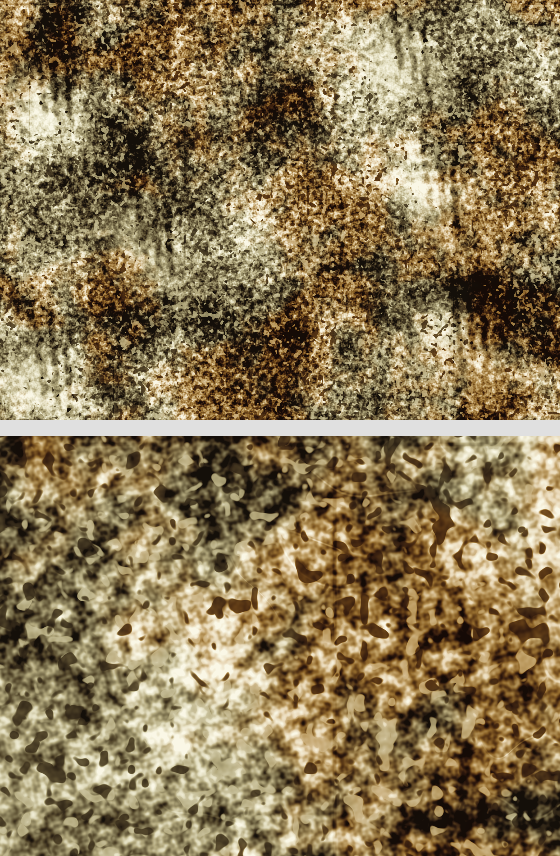
Top, the full canvas; bottom, a detail of the centre.
Reproduce this texture procedurally as a WebGL 2 fragment shader.

```glsl
#version 300 es
precision highp float;

uniform vec2 u_resolution;
out vec4 fragColor;

const float TAU = 6.2831853;

float hash(vec2 cell) {
    uvec2 q = uvec2(ivec2(cell)) * uvec2(1597u, 3812u) + uvec2(7919u, 104729u);
    uint n = (q.x ^ (q.y * 2654435u)) * 747796405u;
    n = (n ^ (n >> 15u)) * 277803737u;
    n = (n ^ (n >> 13u)) * 374761393u;
    n ^= n >> 16u;
    return float(n >> 8u) / 16777216.0;
}

float cornerSlope(vec2 cell, vec2 offset) {
    float angle = TAU * hash(cell);
    return dot(vec2(cos(angle), sin(angle)), offset);
}

float gradientNoise(vec2 p) {
    vec2 cell = floor(p);
    vec2 f = p - cell;
    vec2 w = f * f * f * (f * (f * 6.0 - 15.0) + 10.0);
    vec2 e = vec2(1.0, 0.0);
    float low = mix(cornerSlope(cell, f), cornerSlope(cell + e.xy, f - e.xy), w.x);
    float high = mix(cornerSlope(cell + e.yx, f - e.yx), cornerSlope(cell + e.xx, f - e.xx), w.x);
    return mix(low, high, w.y);
}

float fbm(vec2 p, int octaves, float gain) {
    float sum = 0.0;
    float amplitude = 1.0;
    for (int i = 0; i < octaves; i++) {
        sum += amplitude * gradientNoise(p);
        p = mat2(1.6, 1.2, -1.2, 1.6) * p + 17.3;
        amplitude *= gain;
    }
    return sum;
}

// Speckles of two sizes; density shifts the threshold
float flecks(vec2 p, float density) {
    float fine = smoothstep(0.27, 0.40, gradientNoise(p * 92.0) + density);
    float coarse = smoothstep(0.33, 0.42, fbm(p * 46.0 + 31.0, 2, 0.5) + density);
    return max(fine, coarse);
}

// Worn diagonal spot, brightest at its centre
float wornSpot(vec2 d) {
    vec2 q = vec2(0.77 * d.x - 0.64 * d.y, 0.64 * d.x + 0.77 * d.y);
    return exp(-dot(q * vec2(7.0, 11.5), q * vec2(7.0, 11.5)));
}

// Three ragged runs of dark stain, leaning slightly
float drips(vec2 d, float seed) {
    float stain = 0.0;
    for (int i = 0; i < 3; i++) {
        float k = float(i);
        float x = d.x - 0.032 * (k - 0.7) + d.y * (0.13 - 0.04 * k);
        x += 0.012 * gradientNoise(vec2(k + seed, d.y * 28.0));
        float y = d.y - 0.02 + 0.025 * k;
        float body = smoothstep(-0.12, -0.08, y) * smoothstep(0.12, 0.03, y);
        float ragged = 0.75 + 0.8 * gradientNoise(vec2(k * 3.7 + seed, d.y * 45.0));
        stain = max(stain, smoothstep(0.012, 0.003, abs(x)) * body * ragged);
    }
    return stain;
}

// Broken hairline joints between staggered panels
float seams(vec2 p) {
    vec2 q = p / vec2(0.27, 0.33);
    q.x += 0.37 * floor(q.y);
    vec2 gap = abs(fract(q) - 0.5) * vec2(0.27, 0.33);
    vec2 lines = smoothstep(vec2(0.1325, 0.1625), vec2(0.1345, 0.1645), gap);
    return max(lines.x, lines.y) * smoothstep(-0.15, 0.2, gradientNoise(p * 9.0));
}

vec3 ramp(float t, vec3 dark, vec3 low, vec3 mid, vec3 high, vec3 pale) {
    vec3 c = mix(dark * 0.45, dark, clamp(t / 0.12, 0.0, 1.0));
    c = mix(c, low, clamp((t - 0.12) / 0.14, 0.0, 1.0));
    c = mix(c, mid, clamp((t - 0.26) / 0.18, 0.0, 1.0));
    c = mix(c, high, clamp((t - 0.44) / 0.20, 0.0, 1.0));
    c = mix(c, pale, clamp((t - 0.64) / 0.20, 0.0, 1.0));
    return mix(c, vec3(0.98, 0.97, 0.90), clamp((t - 0.84) / 0.25, 0.0, 1.0));
}

void main() {
    vec2 p = gl_FragCoord.xy / u_resolution.y;
    vec2 warp = vec2(gradientNoise(p * 7.0 + 3.1), gradientNoise(p * 7.0 + 41.7));
    vec2 soft = p + 0.05 * warp;

    // Worn spots in two straggling columns
    float worn = 0.0, halo = 0.0, stain = 0.0;
    for (int i = 0; i < 6; i++) {
        float side = float(i / 3), row = float(i % 3);
        float shift = mix(0.24 * mod(row, 2.0), 0.07 * row, side);
        vec2 centre = vec2(0.10 + 0.85 * side + shift, 0.75 + 0.1 * side - 0.33 * row);
        vec2 d = soft - centre;
        worn = max(worn, wornSpot(d));
        halo = max(halo, exp(-18.0 * dot(d - vec2(0.08, 0.0), d - vec2(0.08, 0.0))));
        stain = max(stain, drips(p - centre - vec2(0.02, 0.05), float(i) * 11.0));
    }

    // Broad stains, mottling and grain
    float broad = fbm(soft * 3.6 + 8.4, 4, 0.5);
    float mottle = fbm(p * 15.0 + 63.0, 3, 0.6);
    float grain = fbm(p * 62.0 + 120.0, 3, 0.75);
    float streak = gradientNoise(p * vec2(34.0, 3.0) + 77.0);
    float gloom = smoothstep(0.08, 0.42, fbm(soft * 3.0 + 52.0, 3, 0.5));
    float tone = 0.43 + 0.50 * broad + 0.36 * mottle + 0.10 * streak;
    tone += grain * mix(0.62, 0.30, worn) + 0.42 * worn - 0.34 * gloom * (1.0 - worn);

    // Pale chips, curled scratches, dark pits
    float cluster = fbm(p * 6.0 + 201.0, 2, 0.5);
    float chips = flecks(p + 5.0, 0.28 * cluster - 0.03);
    float pits = flecks(p + 13.0, -0.30 * cluster - 0.02 - 0.12 * worn);
    float curl = smoothstep(0.025, 0.0, abs(gradientNoise(soft * 16.0 + warp * 0.8)));
    tone += 0.18 * curl * smoothstep(0.05, 0.35, gradientNoise(p * 5.0 + 91.0));
    tone = mix(tone, max(tone, 0.74 - 0.12 * gloom), 0.8 * chips);
    tone = mix(tone, min(tone, 0.13), 0.8 * pits);
    tone -= 0.42 * stain * (0.4 + 0.6 * halo) + 0.14 * seams(p);

    // Rust against grey-green plaster
    float rust = 0.56 + 1.5 * fbm(soft * 3.0 + 140.0, 3, 0.5) + 0.7 * mottle - 0.65 * halo;
    rust = smoothstep(0.0, 0.9, rust + 0.3 * gloom);
    vec3 plaster = ramp(tone, vec3(0.17, 0.13, 0.08), vec3(0.33, 0.28, 0.17),
        vec3(0.50, 0.46, 0.32), vec3(0.70, 0.66, 0.49), vec3(0.88, 0.86, 0.74));
    vec3 oxide = ramp(tone, vec3(0.18, 0.09, 0.05), vec3(0.36, 0.22, 0.08),
        vec3(0.57, 0.41, 0.17), vec3(0.74, 0.61, 0.38), vec3(0.91, 0.84, 0.71));
    fragColor = vec4(mix(plaster, oxide, rust), 1.0);
}
```
